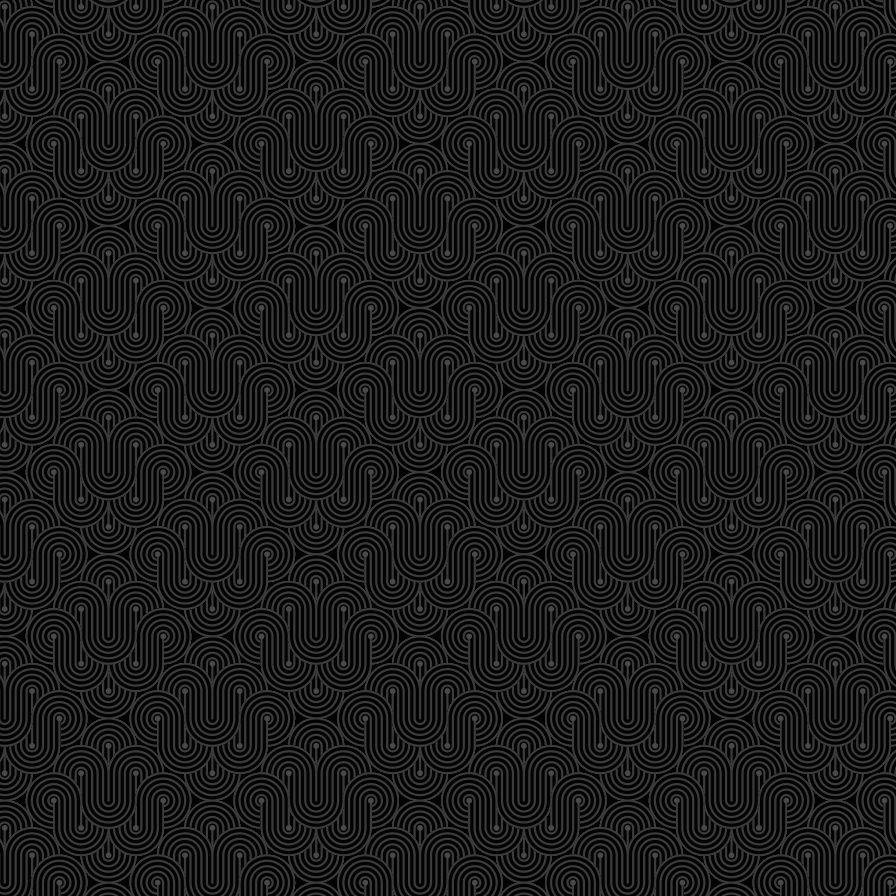
Give the GLSL for this pattern, as a WebGL 2 fragment shader.

```glsl
#version 300 es
precision highp float;

uniform vec2 u_resolution;
out vec4 fragColor;

const float HALF_LINE = 0.04;

// Stripe coordinate of one motif: lines fall on multiples of 0.2, -1 is empty.
// Arc centres lie on whole units; p.x is mirrored about the motif axis.
float stripeCoordinate(vec2 p) {
    float rim = 1.0 + HALF_LINE;

    // Side scroll, in front of the tall arches
    float scroll = length(p - vec2(2.0, 0.0));
    if (scroll < rim && (p.y > 0.0 || p.x > 2.0 + HALF_LINE)) return scroll;

    // Central U bend
    float bend = length(p);
    if (bend < rim && p.y < 0.0) return bend;

    // Straight bands with round caps above and below
    float height = abs(p.y);
    if (height < 1.0) return p.x < 2.0 + HALF_LINE ? p.x : -1.0;
    float cap = length(vec2(p.x - 1.0, height - 1.0));
    if (cap < rim) return cap;

    // Fans behind the caps on the motif axis
    float fan = height > 2.0 ? length(vec2(p.x, height - 2.0)) : p.x;
    return fan < rim ? fan : -1.0;
}

// Round terminals at the arc centres
float dotDistance(vec2 p) {
    p.y = abs(p.y);
    float nearest = min(length(p - vec2(0.0, 2.0)), length(p - vec2(1.0)));
    return min(nearest, length(p - vec2(2.0, 0.0))) - 0.105;
}

float coverage(float signedDistance, float pixel) {
    return clamp(0.5 - signedDistance / pixel, 0.0, 1.0);
}

void main() {
    float unit = 0.030545;
    vec2 period = vec2(7.588, 6.0);
    vec2 position = (gl_FragCoord.xy / u_resolution.y - vec2(0.4688, 0.5647)) / unit;
    float pixel = 1.0 / (u_resolution.y * unit);

    // Two interleaved grids form the half-drop repeat
    float lineInk = 0.0;
    float dotInk = 0.0;
    for (int grid = 0; grid < 2; grid++) {
        vec2 p = position + 0.5 * period * float(grid);
        p -= period * round(p / period);
        p.x = abs(p.x);

        float stripe = stripeCoordinate(p);
        if (stripe >= 0.0) {
            float lineDistance = abs(fract(stripe * 5.0 + 0.5) - 0.5) / 5.0;
            lineInk = max(lineInk, coverage(lineDistance - HALF_LINE, pixel));
        }
        dotInk = max(dotInk, coverage(dotDistance(p), pixel));
    }

    vec3 color = mix(vec3(0.01), vec3(0.235, 0.235, 0.24), lineInk);
    color = mix(color, vec3(0.285, 0.285, 0.29), dotInk);
    fragColor = vec4(color, 1.0);
}
```
